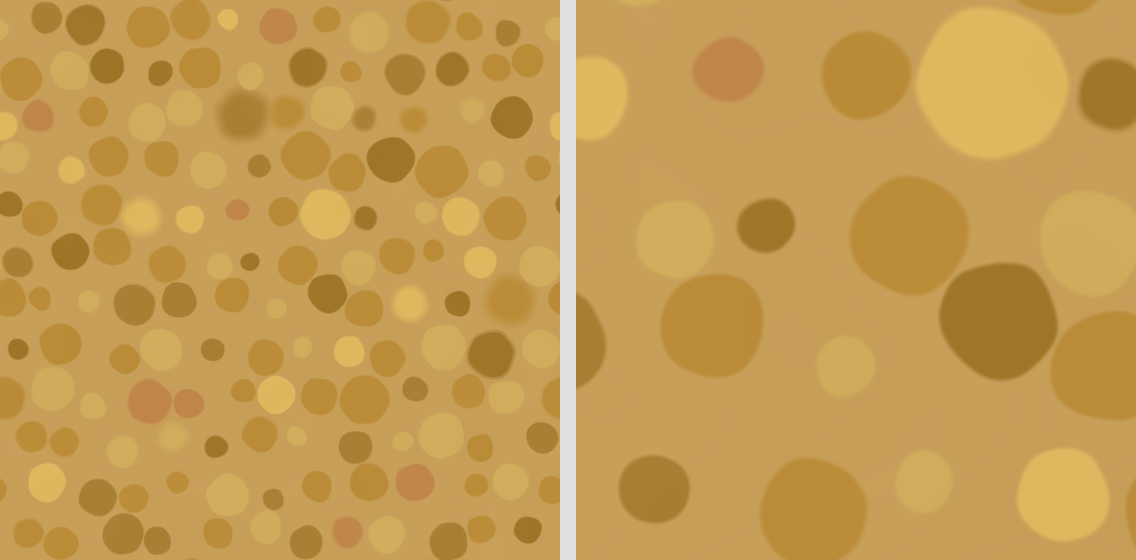
Left: the whole. Right: its middle third, enlarged.
Write a Shadertoy shader that draws this pattern.

```glsl
#define GRID 12.0          // dots per side, even so staggered rows wrap
#define JITTER 0.44        // scatter of centres, in cells
#define MIN_RADIUS 0.22    // radii, in cells
#define MAX_RADIUS 0.60
#define GAP 0.012          // clearance between dots
#define WOBBLE 0.06        // unevenness of outlines
#define EDGE 0.022         // normal edge softness
#define BLURRED_SHARE 0.08 // share of dots with diffuse rims
#define MOTTLE 0.008       // faint tonal variation

const vec3 SAND  = vec3(0.780, 0.622, 0.348);
const vec3 OCHRE = vec3(0.730, 0.548, 0.215);
const vec3 STRAW = vec3(0.818, 0.676, 0.362);
const vec3 GOLD  = vec3(0.875, 0.722, 0.370);
const vec3 UMBER = vec3(0.656, 0.493, 0.198);
const vec3 BROWN = vec3(0.618, 0.458, 0.155);
const vec3 CLAY  = vec3(0.755, 0.522, 0.284);

// Integer hash: three values in 0..1 for a cell and a salt
vec3 hash3(vec2 cell, float salt) {
    uvec3 v = uvec3(vec3(cell, salt)) * 1664525u + 1013904223u;
    v.x += v.y * v.z; v.y += v.z * v.x; v.z += v.x * v.y;
    v ^= v >> 16u;
    v.x += v.y * v.z; v.y += v.z * v.x; v.z += v.x * v.y;
    return vec3(v & 0xffffu) / 65535.0;
}

// Gradient noise that wraps after the given period
float gradient(vec2 cell, vec2 offset, float period, float salt) {
    float angle = 6.28319 * hash3(mod(cell, period), salt).x;
    return dot(vec2(cos(angle), sin(angle)), offset);
}

float noise(vec2 p, float period, float salt) {
    vec2 i = floor(p), f = p - i;
    vec2 u = f * f * f * (f * (f * 6.0 - 15.0) + 10.0);
    vec2 e = vec2(1.0, 0.0);
    return mix(mix(gradient(i, f, period, salt),
                   gradient(i + e.xy, f - e.xy, period, salt), u.x),
               mix(gradient(i + e.yx, f - e.yx, period, salt),
                   gradient(i + e.xx, f - e.xx, period, salt), u.x), u.y);
}

float stagger(float row) { return 0.5 * mod(row, 2.0); }

// Centre (xy) and wished radius (z) of the dot in a cell
vec3 dotAt(vec2 id) {
    vec3 h = hash3(mod(id, GRID), 1.0);
    vec2 centre = id + 0.5 + (h.xy - 0.5) * JITTER;
    centre.x += stagger(id.y);
    return vec3(centre, mix(MIN_RADIUS, MAX_RADIUS, h.z));
}

// Shrinks a dot so that it shares the space with its neighbours
float fittedRadius(vec2 id, vec3 self) {
    float radius = self.z;
    for (int y = -1; y <= 1; y++)
    for (int x = -1; x <= 1; x++) {
        if (x == 0 && y == 0) continue;
        vec3 other = dotAt(id + vec2(x, y));
        float share = self.z / (self.z + other.z);
        radius = min(radius, distance(self.xy, other.xy) * share - GAP);
    }
    return radius;
}

// Evenly spaced ranks in each column keep the colour shares steady
vec3 dotColour(vec2 cell) {
    float rank = fract(cell.y * 5.0 / GRID + hash3(vec2(cell.x, 0.0), 5.0).y);
    if (rank < 0.390) return OCHRE;
    if (rank < 0.615) return STRAW;
    if (rank < 0.710) return GOLD;
    if (rank < 0.830) return UMBER;
    if (rank < 0.945) return BROWN;
    return CLAY;
}

float coverage(float d, float softness) {
    return 1.0 - smoothstep(-softness, softness, d);
}

void mainImage(out vec4 fragColor, in vec2 fragCoord) {
    vec2 p = fragCoord / iResolution.xy * GRID;
    float pixel = GRID / iResolution.y;

    // Hand-cut outlines from a gentle warp
    vec2 q = p + WOBBLE * vec2(noise(p * 2.0, GRID * 2.0, 7.0),
                               noise(p * 2.0, GRID * 2.0, 8.0));
    vec3 colour = SAND;

    for (int y = -1; y <= 1; y++)
    for (int x = -1; x <= 1; x++) {
        float row = floor(q.y) + float(y);
        vec2 id = vec2(floor(q.x - stagger(row)) + float(x), row);
        vec3 self = dotAt(id);
        float range = distance(q, self.xy);
        if (range > MAX_RADIUS + 0.2) continue;

        // Layered rim, diffuse on a few dots
        vec2 cell = mod(id, GRID);
        vec3 h = hash3(cell, 2.0);
        float radius = fittedRadius(id, self);
        float d = range - radius;
        float softness = h.x < BLURRED_SHARE ? 0.35 * radius : max(EDGE, pixel);
        float rim = 0.1 * radius * h.y * h.y;
        float alpha = mix(coverage(d, softness), coverage(d + rim, softness), 0.6);
        colour = mix(colour, dotColour(cell), alpha * mix(0.92, 1.0, h.z));
    }

    colour += MOTTLE * noise(p, GRID, 9.0);
    fragColor = vec4(colour, 1.0);
}
```
